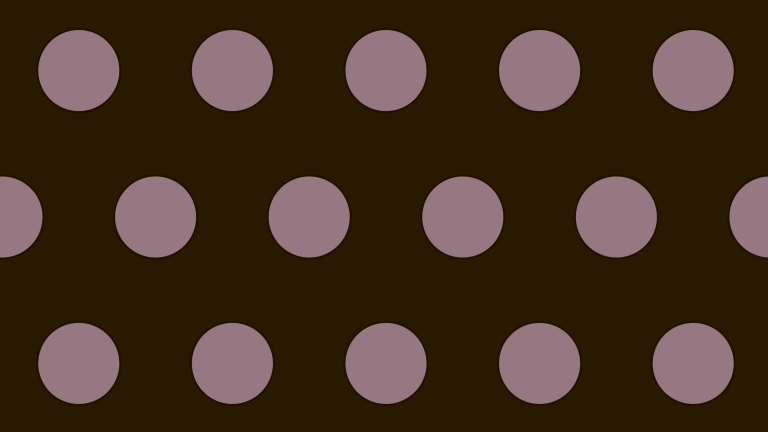
A Shadertoy shader for this pattern:

```glsl
// Plain dots in three staggered rows of five on a dark ground, each dot with
// a hairline darker rim. The nearest dot is found by rounding to a brick
// lattice, then drawn from its signed distance in units of canvas height.

#define COLUMNS 5.0
#define ROW_PITCH 0.339
#define CENTER vec2(0.5026, 0.4977)
#define DOT_RADIUS 0.0938
#define RIM_WIDTH 0.005
#define GROUND_COLOR vec3(0.160, 0.098, 0.000)
#define RIM_COLOR vec3(0.130, 0.070, 0.000)
#define DOT_COLOR vec3(0.584, 0.470, 0.506)

// Signed distance to the nearest dot; uv spans 0 to 1 over the canvas.
float dotDistance(vec2 uv, float aspect) {
    // Three rows, the middle one shifted by half a column
    float row = clamp(round((uv.y - CENTER.y) / ROW_PITCH), -1.0, 1.0);
    float stagger = 0.5 * (1.0 - abs(row));

    // A whole number of columns wraps from the left edge to the right
    float column = fract((uv.x - CENTER.x) * COLUMNS + stagger + 0.5) - 0.5;
    vec2 offset = vec2(column * aspect / COLUMNS,
                       uv.y - CENTER.y - row * ROW_PITCH);
    return length(offset) - DOT_RADIUS;
}

// Antialiased coverage of the inside of a distance field.
float coverage(float dist, float pixel) {
    return 1.0 - smoothstep(-0.7 * pixel, 0.7 * pixel, dist);
}

void mainImage(out vec4 fragColor, in vec2 fragCoord) {
    vec2 uv = fragCoord / iResolution.xy;
    float pixel = 1.0 / iResolution.y;
    float dist = dotDistance(uv, iResolution.x / iResolution.y);

    // Rim beneath, dot on top
    vec3 color = mix(GROUND_COLOR, RIM_COLOR, coverage(dist - RIM_WIDTH, pixel));
    color = mix(color, DOT_COLOR, coverage(dist, pixel));
    fragColor = vec4(color, 1.0);
}
```
